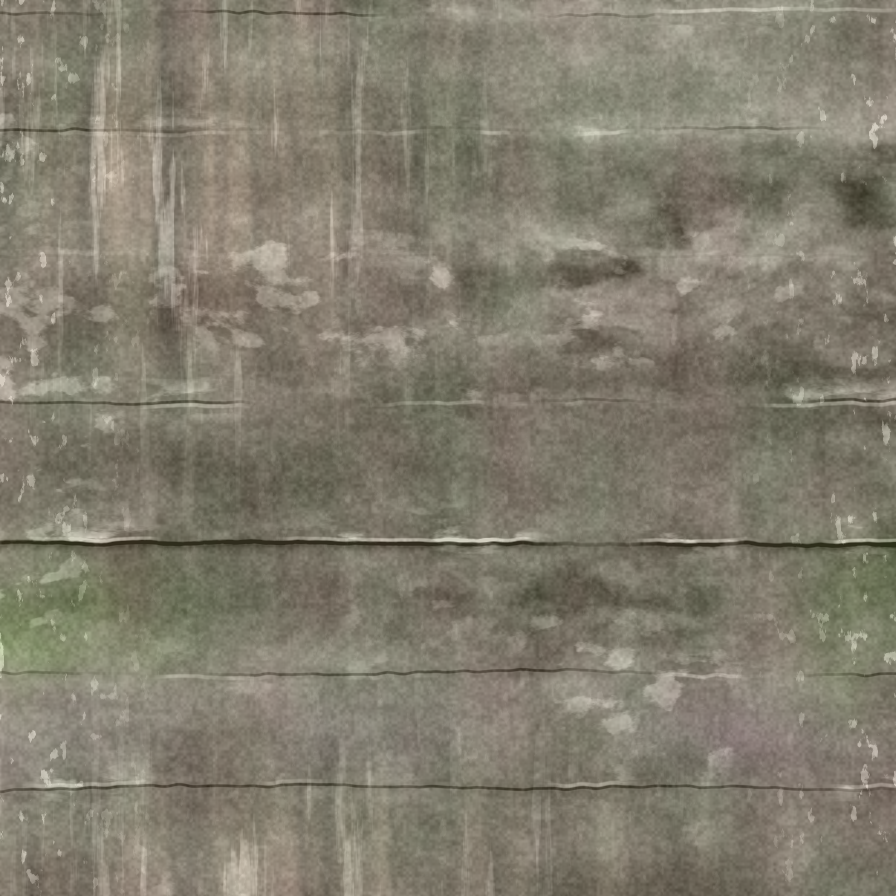
A three.js fragment shader for this texture:

```glsl
varying vec2 vUv;

float hash(vec2 p) {
  vec3 q = fract(p.xyx * 0.1031);
  q += dot(q, q.yzx + 33.33);
  return fract((q.x + q.y) * q.z);
}

// Value noise, centred on zero
float noise(vec2 p) {
  vec2 cell = floor(p);
  vec2 f = fract(p);
  f = f * f * (3.0 - 2.0 * f);
  float low = mix(hash(cell), hash(cell + vec2(1.0, 0.0)), f.x);
  float high = mix(hash(cell + vec2(0.0, 1.0)), hash(cell + 1.0), f.x);
  return mix(low, high, f.y) - 0.5;
}

float fbm(vec2 p) {
  float sum = 0.0;
  float amp = 0.5;
  for (int i = 0; i < 5; i++) {
    sum += amp * noise(p);
    p = p * 2.03 + 17.7;
    amp *= 0.5;
  }
  return sum;
}

// Soft elliptical area
float area(vec2 p, vec2 centre, vec2 radius) {
  vec2 q = (p - centre) / radius;
  return exp(-dot(q, q));
}

// Brightness change from one horizontal board joint
float seam(vec2 p, float id) {
  float y = 0.121 + id * 0.1438 - 0.019 * sin(id * 1.0472);
  float bend = 0.012 * fbm(vec2(p.x * 5.0, id * 9.1)) + 0.003 * noise(vec2(p.x * 60.0, id));
  float d = p.y - y - bend;
  float main = 1.0 - step(0.5, abs(id - 2.0));
  float faint = 1.0 - step(0.5, abs(id - 4.0));
  float side = mod(id, 2.0) < 0.5 ? 1.0 : -1.0;
  float run = smoothstep(-0.2, 0.15, noise(vec2(p.x * 6.0, id * 7.3 + 2.0)) + 0.3 * main);
  float lit = smoothstep(-0.05, 0.2, fbm(vec2(p.x * 9.0, id * 5.7 + 40.0)) + 0.06 * main);
  float power = mix(mix(0.6, 1.0, main), 0.12, faint);

  float crack = 1.0 - smoothstep(0.0006, 0.0024 + 0.0012 * main, abs(d));
  float ledge = 1.0 - smoothstep(0.0008, 0.0032, abs(d - side * 0.004));
  float shade = exp(-abs(d + 0.004) * 190.0);
  float flakes = smoothstep(0.03, 0.2, fbm(p * vec2(20.0, 60.0) + id * 3.0));
  float crust = exp(-abs(d - 0.006) * 48.0) * flakes * (0.3 + lit);
  float haze = exp(-d * d * 5000.0) * smoothstep(0.25, 0.6, p.x) * step(2.5, id);

  float tone = power * (0.27 * ledge * lit - 0.3 * crack * run);
  tone -= shade * run * (0.03 + 0.1 * main) * power;
  return tone + 0.2 * crust * (0.4 + 0.6 * power) + haze * (0.06 + 0.25 * fbm(p * vec2(9.0, 30.0)));
}

void main() {
  vec2 p = vUv;
  vec2 warped = p + 0.02 * vec2(noise(p * 9.0), noise(p * 9.0 + 50.0));

  // Clouds, horizontal bands and fine grain
  float tone = 0.2 * fbm(warped * vec2(4.0, 9.0));
  tone += 0.17 * fbm(vec2(warped.x * 1.6, warped.y * 15.0) + 30.0);
  tone += 0.075 * noise(p * 310.0) + 0.07 * noise(p * 170.0 + 9.0);

  // Water streaks, strongest at upper left and along the bottom
  float wet = area(p, vec2(0.22, 0.83), vec2(0.28, 0.28)) + 0.7 * area(p, vec2(0.35, 0.04), vec2(0.4, 0.13));
  float streak = fbm(vec2(warped.x * 38.0, p.y * 2.6) + 70.0);
  tone += streak * mix(0.1, 0.32, min(wet, 1.0));
  tone += 0.2 * wet * smoothstep(0.1, 0.25, fbm(vec2(p.x * 75.0, p.y * 7.0)));

  // Worn mottling with dark stains
  float worn = area(p, vec2(0.74, 0.7), vec2(0.2, 0.12));
  worn += area(p, vec2(0.67, 0.31), vec2(0.13, 0.07));
  worn += 0.5 * area(p, vec2(1.0, 0.7), vec2(0.12, 0.4));
  worn = min(worn, 1.0);
  tone += fbm(warped * vec2(20.0, 27.0) + 5.0) * mix(0.13, 0.42, worn);
  tone -= 0.14 * worn * smoothstep(0.02, 0.18, fbm(warped * vec2(9.0, 24.0) + 90.0));

  // Pale scrapes and small upright flakes
  float patches = smoothstep(0.0, 0.2, fbm(p * vec2(4.0, 6.0) + 120.0) + 0.1 * worn);
  float scrape = smoothstep(0.08, 0.2, fbm(warped * vec2(26.0, 42.0) + 140.0));
  tone += 0.15 * patches * scrape;
  float edge = smoothstep(0.3, 0.5, abs(p.x - 0.5));
  float flake = smoothstep(0.17, 0.25, fbm(p * vec2(85.0, 45.0) + 160.0));
  tone += 0.22 * flake * (0.15 + 0.85 * edge);

  // Board joints
  for (int i = 0; i < 7; i++) {
    tone += seam(p, float(i));
  }

  // Concrete colour with moss, violet and rust tints
  vec3 color = vec3(0.488, 0.47, 0.415) + clamp(tone, -0.3, 0.34);
  float moss = area(p, vec2(0.04, 0.29), vec2(0.17, 0.09)) + area(p, vec2(1.0, 0.29), vec2(0.1, 0.1));
  moss *= 0.7 + 2.0 * fbm(p * vec2(10.0, 14.0) + 200.0);
  float violet = exp(-pow((p.y - 0.18) / 0.06, 2.0)) * (0.6 + 2.5 * fbm(p * 5.0 + 220.0));
  float rust = wet * (0.5 + 3.0 * streak);
  color += moss * vec3(-0.025, 0.03, -0.05);
  color += violet * vec3(0.012, -0.012, 0.025);
  color += rust * vec3(0.012, -0.004, -0.018);
  color += 0.05 * fbm(p * vec2(14.0, 9.0) + 240.0) * vec3(1.0, -0.6, 0.3);

  gl_FragColor = vec4(clamp(color, 0.0, 1.0), 1.0);
}
```
